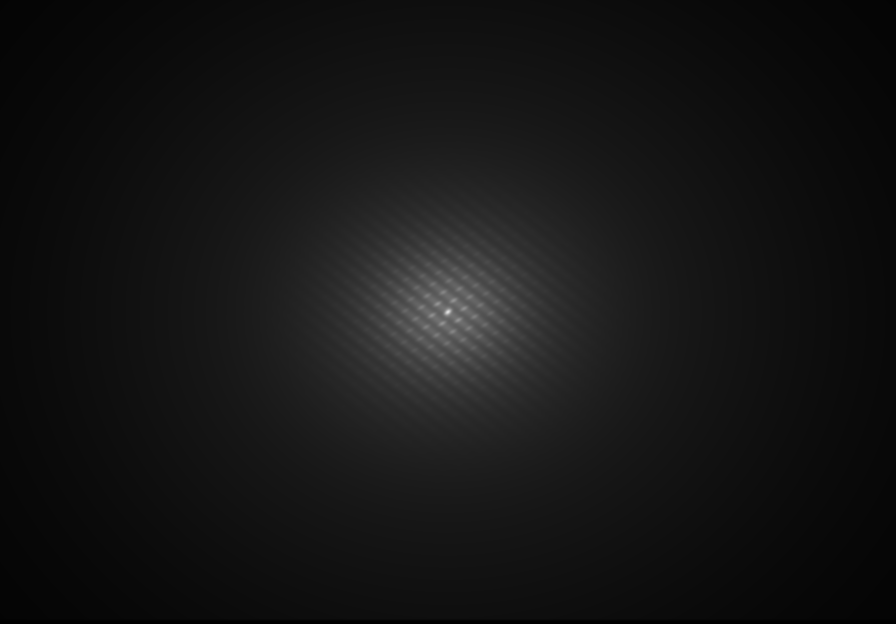
Reproduce this background procedurally as a Shadertoy shader.

```glsl
// A dim grey glow on black, with a fine slanted lattice of light at its heart.
// The glow falls off as a softened 1/r; cosine waves along two skewed lattice
// axes give the stripes and beads, which fade out at different radii.

const float TAU = 6.2831853;

// Wave vectors of the skewed lattice, in cycles per canvas height
const vec2 WAVE_A = vec2(42.9, -21.4);
const vec2 WAVE_B = vec2(-12.9, 60.0);

float wave(vec2 p, vec2 frequency) {
    return cos(TAU * dot(p, frequency));
}

float bell(float r, float radius) {
    return exp(-r * r / (radius * radius));
}

// Broad halo with a soft core, darkened toward the corners
float halo(float r, float core, float strength) {
    float vignette = 1.0 - 0.65 * smoothstep(0.4, 1.0, r);
    return strength * vignette / sqrt(r * r + core * core);
}

// Long diagonal stripes, perpendicular to the sum of both wave vectors
float stripes(vec2 p, float r) {
    return 0.036 * wave(p, WAVE_A + WAVE_B) * bell(r, 0.13);
}

// Bright beads where both lattice waves crest together
float beads(vec2 p, float r) {
    float crest = (0.5 + 0.5 * wave(p, WAVE_A)) * (0.5 + 0.5 * wave(p, WAVE_B));
    return 0.22 * (crest * crest - 0.14) * exp(-r / 0.045);
}

// Small central spark, stretched along a given direction
float spark(vec2 p, vec2 direction) {
    vec2 axis = normalize(direction);
    vec2 local = vec2(dot(p, axis), dot(p, vec2(-axis.y, axis.x)));
    return 0.22 * bell(length(local * vec2(0.6, 1.0)), 0.0045);
}

void mainImage(out vec4 fragColor, in vec2 fragCoord) {
    // Centred coordinates in canvas heights, with a slightly wide glow
    vec2 p = (fragCoord - 0.5 * iResolution.xy) / iResolution.y;
    float r = length(p * vec2(0.93, 1.07));

    float light = halo(r, 0.074, 0.0325);
    light += stripes(p, r) + beads(p, r) + spark(p, vec2(0.45, 1.0));

    // Thin black strip along the lower edge
    float height = fragCoord.y / iResolution.y;
    light *= smoothstep(0.004, 0.009, height);

    fragColor = vec4(vec3(clamp(light, 0.0, 1.0)), 1.0);
}
```
